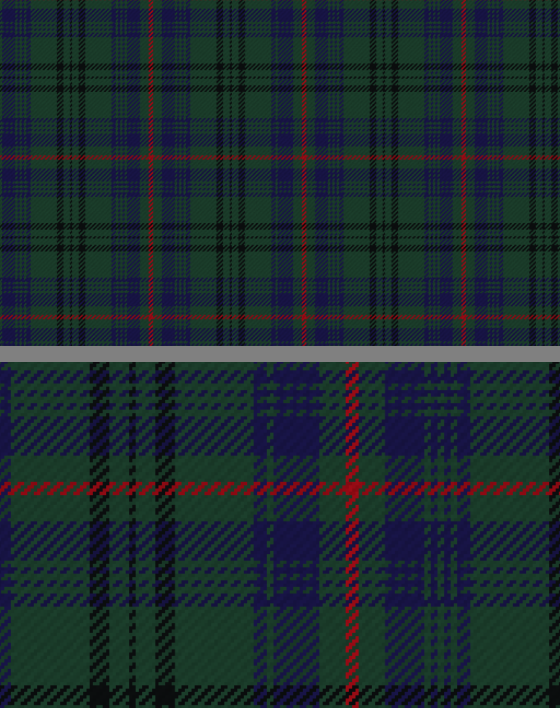
Top: the whole. Bottom: its middle third, enlarged.
This pattern is drawn by a Shadertoy shader. Its source:

```glsl
// Dark green and blue tartan in 2/2 twill, crossed by fine red lines.

const float THREADS_ACROSS = 512.0; // threads over the canvas width
const float SETT = 146.0;           // threads in one mirrored repeat
const float SEAM = 256.0;           // warp thread where the sett skips a few threads
const float SEAM_SKIP = 6.0;
const vec2 RED_PIVOT = vec2(138.0, 144.0); // first red line from left and from top

const vec3 GREEN = vec3(0.100, 0.228, 0.158);
const vec3 BLUE = vec3(0.088, 0.075, 0.262);
const vec3 BLACK = vec3(0.040, 0.050, 0.052);
const vec3 RED = vec3(0.570, 0.040, 0.075);

const int SAMPLES = 6;              // per axis, for smooth edges
const float FILTER_WIDTH = 1.25;    // in pixels

float hash12(vec2 p) {
    vec3 q = fract(p.xyx * 0.1031);
    q += dot(q, q.yzx + 33.33);
    return fract((q.x + q.y) * q.z);
}

bool inBand(float d, float start, float end) {
    return d >= start && d < end;
}

// Stripe colour by distance in threads from the red line, mirrored.
vec3 settColour(float thread) {
    float d = abs(mod(thread + 0.5 * SETT, SETT) - 0.5 * SETT);
    if (d < 2.0) return RED;
    if (inBand(d, 10.0, 22.0)) return BLUE;
    if (inBand(d, 24.0, 32.0) && mod(d - 24.0, 4.0) < 2.0) return BLUE;
    if (inBand(d, 32.0, 36.0)) return BLUE;
    if (inBand(d, 60.0, 66.0) || d > 72.0) return BLACK;
    return GREEN;
}

// Skips part of the warp sett beyond the seam.
float warpPosition(float x) {
    return x + SEAM_SKIP * step(SEAM, x);
}

// Colour of the thread on top at a position measured in threads.
vec3 weave(vec2 p) {
    vec2 cell = floor(p);
    vec2 centre = cell + 0.5;
    bool warpOnTop = mod(cell.x + cell.y, 4.0) < 2.0;
    float warp = warpPosition(centre.x) - RED_PIVOT.x;
    float weft = centre.y - RED_PIVOT.y;
    vec3 yarn = settColour(warpOnTop ? warp : weft);
    float sheen = warpOnTop ? 1.05 : 0.95;
    float unevenness = 0.08 * (hash12(cell) - 0.5);
    return yarn * (sheen + unevenness);
}

// Averages the weave over the footprint of one pixel.
vec3 filteredWeave(vec2 p, float pixelSize) {
    vec3 sum = vec3(0.0);
    for (int j = 0; j < SAMPLES; j++) {
        for (int i = 0; i < SAMPLES; i++) {
            vec2 offset = (vec2(i, j) + 0.5) / float(SAMPLES) - 0.5;
            sum += weave(p + offset * FILTER_WIDTH * pixelSize);
        }
    }
    return sum / float(SAMPLES * SAMPLES);
}

void mainImage(out vec4 fragColor, in vec2 fragCoord) {
    // Thread coordinates, counted from the upper left.
    float pixelSize = THREADS_ACROSS / iResolution.x;
    vec2 p = vec2(fragCoord.x, iResolution.y - fragCoord.y) * pixelSize;
    fragColor = vec4(filteredWeave(p, pixelSize), 1.0);
}
```
